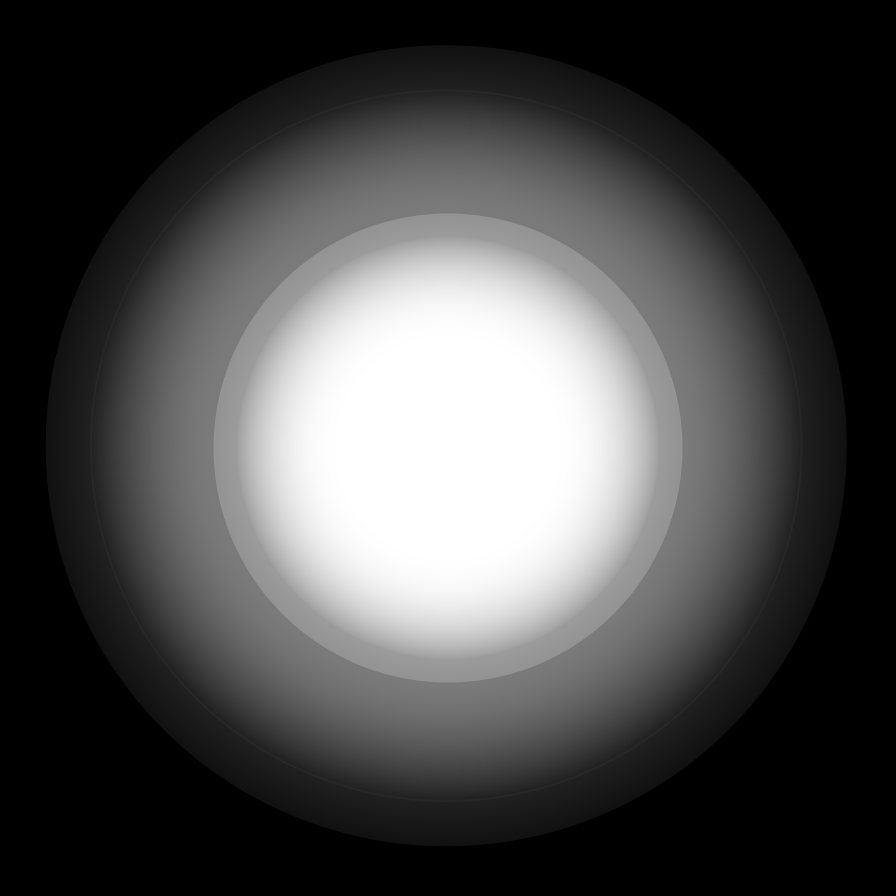
Reproduce this background procedurally as a WebGL 1 fragment shader.

```glsl
precision highp float;
// Draws a soft white orb inside concentric grey halos on black.
uniform vec2 u_resolution;

const vec2 CORE_CENTER = vec2(0.5, 0.5);
const vec2 HALO_CENTER = vec2(0.498, 0.5025);

const float CORE_RADIUS = 0.235;
const float BAND_RADIUS = 0.2617;
const float HALO_RADIUS = 0.3965;
const float RIM_RADIUS = 0.447;

// Antialiased disc coverage: 1 inside the radius, 0 outside.
float disc(float dist, float radius, float pixel) {
  return 1.0 - smoothstep(-0.6 * pixel, 0.6 * pixel, dist - radius);
}

// Brightness easing from one level to another between two radii.
float falloff(float dist, float r0, float r1, float from, float to, float power) {
  float t = clamp((dist - r0) / (r1 - r0), 0.0, 1.0);
  return mix(from, to, pow(t, power));
}

// Faint soft line along a circle.
float outline(float dist, float radius, float width) {
  return 1.0 - smoothstep(0.0, width, abs(dist - radius));
}

void main() {
  float size = min(u_resolution.x, u_resolution.y);
  float pixel = 1.0 / size;
  vec2 p = (gl_FragCoord.xy - 0.5 * u_resolution) / size + 0.5;
  float coreDist = length(p - CORE_CENTER);
  float haloDist = length(p - HALO_CENTER);

  // Brightness of each layer
  float rim = falloff(haloDist, HALO_RADIUS, RIM_RADIUS, 0.127, 0.063, 1.0);
  float halo = falloff(haloDist, BAND_RADIUS, HALO_RADIUS, 0.48, 0.125, 1.62);
  float band = falloff(coreDist, CORE_RADIUS, BAND_RADIUS, 0.61, 0.575, 1.0);
  float core = falloff(coreDist, 0.11, CORE_RADIUS, 1.0, 0.625, 2.6);

  // Stack from the outside in
  float grey = rim * disc(haloDist, RIM_RADIUS, pixel);
  grey = mix(grey, halo, disc(haloDist, HALO_RADIUS, pixel));
  grey += 0.03 * outline(haloDist, HALO_RADIUS, 0.002);
  grey = mix(grey, band, disc(coreDist, BAND_RADIUS, pixel));
  grey = mix(grey, core, disc(coreDist, CORE_RADIUS, pixel));

  gl_FragColor = vec4(vec3(grey), 1.0);
}
```
